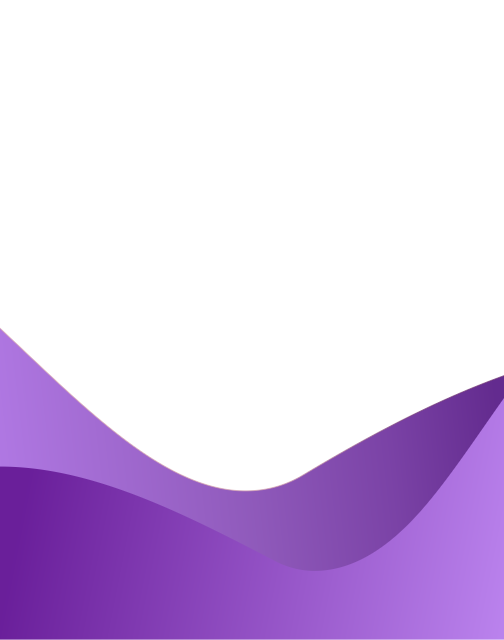
Give the GLSL for this background, as a WebGL 2 fragment shader.

```glsl
#version 300 es
precision highp float;
// Two overlapping purple waves with smooth gradients below a white sky.

uniform vec2 u_resolution;
out vec4 outColor;

// Cubic through points a and b with the given end slopes
float hermite(float x, vec2 a, vec2 b, float slopeA, float slopeB) {
    float span = b.x - a.x;
    float t = clamp((x - a.x) / span, 0.0, 1.0);
    float s = 1.0 - t;
    return a.y * s * s * (1.0 + 2.0 * t) + b.y * t * t * (3.0 - 2.0 * t)
         + span * t * s * (slopeA * s - slopeB * t);
}

float backWave(float x) {
    vec2 valley = vec2(0.487, 0.233), bend = vec2(0.602, 0.258);
    if (x < valley.x) return hermite(x, vec2(0.0, 0.487), valley, -0.734, 0.0);
    if (x < bend.x) return hermite(x, valley, bend, 0.0, 0.47);
    return hermite(x, bend, vec2(1.0, 0.413), 0.47, 0.284);
}

float frontWave(float x) {
    vec2 bend = vec2(0.545, 0.1237), valley = vec2(0.624, 0.108), rise = vec2(0.825, 0.193);
    if (x < bend.x) return hermite(x, vec2(0.0, 0.271), bend, 0.0, -0.41);
    if (x < valley.x) return hermite(x, bend, valley, -0.41, 0.0);
    if (x < rise.x) return hermite(x, valley, rise, 0.0, 0.852);
    return hermite(x, rise, vec2(1.0, 0.378), 0.852, 1.105);
}

// Signed distance to a wave edge in canvas heights, positive inside
float edgeDistance(float depth, float pixel) {
    return depth * pixel / max(length(vec2(dFdx(depth), dFdy(depth))), 1e-6);
}

float coverage(float dist, float pixel) {
    return clamp(dist / pixel + 0.5, 0.0, 1.0);
}

vec3 backColor(vec2 uv) {
    float t = uv.x + 0.15 * (uv.y - 0.25);
    vec3 color = mix(vec3(0.69, 0.47, 0.89), vec3(0.56, 0.35, 0.73), clamp(t / 0.5, 0.0, 1.0));
    color = mix(color, vec3(0.48, 0.26, 0.65), clamp((t - 0.5) / 0.28, 0.0, 1.0));
    return mix(color, vec3(0.39, 0.17, 0.56), clamp((t - 0.78) / 0.22, 0.0, 1.0));
}

vec3 frontColor(vec2 uv) {
    float t = uv.x - 0.25 * (uv.y - 0.03);
    return mix(vec3(0.415, 0.12, 0.605), vec3(0.73, 0.51, 0.93), clamp(t, 0.0, 1.0));
}

void main() {
    vec2 uv = gl_FragCoord.xy / u_resolution;
    float pixel = 1.0 / u_resolution.y;
    float back = edgeDistance(backWave(uv.x) - uv.y, pixel);
    float front = edgeDistance(frontWave(uv.x) - uv.y, pixel);

    // Rear wave with a thin warm rim
    vec3 color = mix(vec3(1.0), backColor(uv), coverage(back, pixel));
    vec3 rimColor = mix(vec3(0.84, 0.64, 0.68), vec3(0.45, 0.22, 0.46), smoothstep(0.5, 0.9, uv.x));
    color = mix(color, rimColor, 0.7 * coverage(0.0008 - abs(back), pixel));

    // Front wave
    color = mix(color, frontColor(uv), coverage(front, pixel));

    // Pale hairline along the bottom
    color = mix(color, vec3(1.0), 0.6 * coverage(0.001 - uv.y, pixel));
    outColor = vec4(color, 1.0);
}
```
